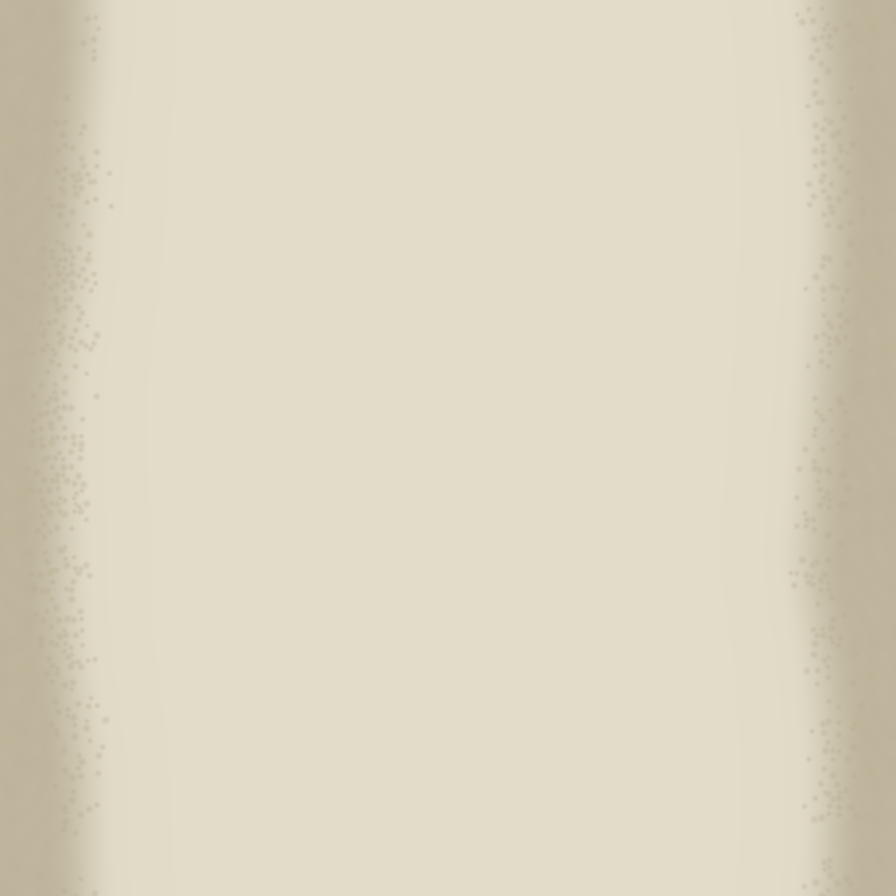
Give the GLSL for this texture, as a WebGL 2 fragment shader.

```glsl
#version 300 es
precision highp float;

uniform vec2 u_resolution;
out vec4 outColor;

float hash(vec2 cell) {
    vec3 p = fract(vec3(cell.xyx) * vec3(0.1031, 0.1030, 0.0973));
    p += dot(p, p.yzx + 33.33);
    return fract((p.x + p.y) * p.z);
}

// Wavering borders, as functions of the distance from the top
float leftEdge(float v) {
    return 0.084 + 0.016 * cos(6.283 * (v - 0.03)) + 0.002 * sin(23.0 * v + 1.0);
}

float rightEdge(float v) {
    float bulge = exp(-pow((v - 0.63) / 0.08, 2.0));
    return 0.915 + 0.008 * sin(9.5 * (v - 0.06)) - 0.008 * bulge;
}

// Inward distance from the nearer border
float inset(vec2 p) {
    float v = 1.0 - p.y;
    return p.x < 0.5 ? p.x - leftEdge(v) : rightEdge(v) - p.x;
}

// Soft border with a faint long tail
float stain(float d) {
    float body = 1.0 - smoothstep(-0.046, 0.034, d);
    float tail = 0.22 * exp(-max(d + 0.02, 0.0) * 25.0);
    return mix(tail, 1.0, body);
}

// Scattered dots, thinning out away from the border
float speckles(vec2 p) {
    vec2 grid = p * 116.0;
    vec2 home = floor(grid);
    float ink = 0.0;
    for (int j = -1; j <= 1; j++) {
        for (int i = -1; i <= 1; i++) {
            vec2 cell = home + vec2(i, j);
            vec2 jitter = vec2(hash(cell + 17.0), hash(cell + 61.0));
            vec2 center = cell + 0.1 + 0.8 * jitter;
            vec2 at = center / 116.0;
            float d = inset(at);
            float side = step(0.5, at.x);
            float cluster = 0.72 + 0.28 * sin(at.y * 55.0 + 2.0 * sin(at.y * 19.0));
            float leftRange = smoothstep(0.03, 0.2, at.y) * (1.0 - smoothstep(0.76, 0.9, at.y));
            float reach = mix(0.008 + 0.018 * leftRange, 0.015, side);
            float density = mix(0.12 + 0.68 * leftRange, 0.6, side) * cluster;
            density *= exp(-pow(max(d, 0.0) / reach, 2.0)) * smoothstep(-0.05, -0.015, d);
            float radius = 0.34 + 0.2 * hash(cell + 103.0);
            float spot = 1.0 - smoothstep(radius * 0.1, radius * 1.5, length(grid - center));
            ink = max(ink, spot * step(hash(cell) + 0.02, density));
        }
    }
    return ink;
}

void main() {
    vec2 p = gl_FragCoord.xy / u_resolution;
    vec3 cream = vec3(0.886, 0.863, 0.788);
    vec3 khaki = vec3(0.745, 0.710, 0.612);

    float d = inset(p);
    float shade = stain(d);

    // Gentle mottling within the bands
    float mottle = sin(p.x * 130.0 + 3.0 * sin(p.y * 37.0)) * sin(p.y * 83.0 + 2.0 * sin(p.x * 71.0));
    shade += 0.025 * mottle * (1.0 - smoothstep(-0.03, 0.015, d));

    shade += speckles(p) * 0.46 * (1.0 - 0.75 * clamp(shade, 0.0, 1.0));
    outColor = vec4(mix(cream, khaki, clamp(shade, 0.0, 1.04)), 1.0);
}
```
